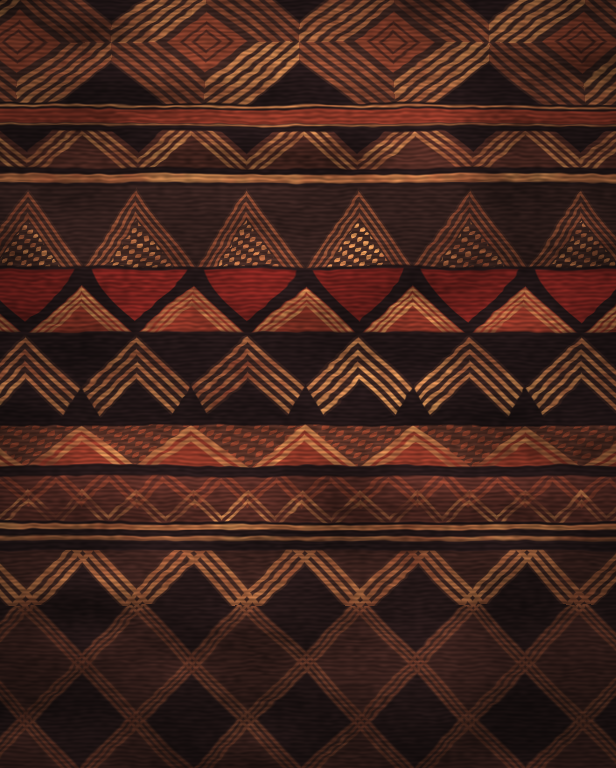
A WebGL 1 fragment shader for this pattern:

```glsl
precision highp float;
// Woven cloth in bands: diamonds, chevrons, dotted triangles and a lattice.
// Each band folds x around its repeat and stripes a slanted distance; warped
// coordinates, fine ribs, noise and uneven light make it look worn.
uniform vec2 u_resolution;
#define PITCH 0.1445
#define PHASE 0.179
#define TOP_PITCH 0.245
#define TOP_PHASE 0.27
#define RIBS 180.0
#define WEAR 0.6
#define GOLD vec3(0.67, 0.45, 0.26)
#define RUST vec3(0.45, 0.20, 0.13)
#define RED vec3(0.37, 0.10, 0.085)
#define BROWN vec3(0.22, 0.13, 0.105)
#define DARK vec3(0.105, 0.066, 0.068)

float hash(vec2 p) {
  vec3 q = fract(p.xyx * 0.1031);
  q += dot(q, q.yzx + 33.33);
  return fract((q.x + q.y) * q.z);
}
float noise(vec2 p) {
  vec2 i = floor(p), f = fract(p);
  f = f * f * (3.0 - 2.0 * f);
  return mix(mix(hash(i), hash(i + vec2(1, 0)), f.x),
             mix(hash(i + vec2(0, 1)), hash(i + vec2(1, 1)), f.x), f.y);
}
float fill(float d) {
  float soft = max(0.0016, 0.8 / u_resolution.y);
  return 1.0 - smoothstep(-soft, soft, d);
}
float bar(float y, float middle, float halfWidth) { return fill(abs(y - middle) - halfWidth); }

// Parallel stripes from lo to hi, each covering a share of its period
float stripes(float d, float lo, float hi, float period, float share) {
  float s = abs(fract((d - lo) / period) - 0.5) - 0.5 * share;
  return fill(s * period) * fill(max(lo - d, d - hi));
}
float checker(vec2 p, vec2 cell) {
  vec2 s = sin(3.14159 * p / cell);
  return smoothstep(0.0, 0.5, s.x * s.y);
}

vec3 diamonds(vec2 p, vec3 yarn, float worn) {
  vec2 q = vec2((fract((p.x - TOP_PHASE) / TOP_PITCH + 0.5) - 0.5) * TOP_PITCH, p.y - 0.055);
  float d = abs(q.x) * 0.8 + abs(q.y);
  float side = step(0.0, q.x * q.y);
  vec3 c = mix(DARK, BROWN, fill(d - 0.125) * 0.7);
  vec3 thread = mix(RUST, yarn, 0.25 + 0.6 * side);
  c = mix(c, thread, stripes(d, 0.049, 0.125, 0.0152, 0.55) * mix(0.35 + 0.6 * worn, 0.9, side));
  c = mix(c, RUST, fill(d - 0.041) * 0.8);
  return mix(c, DARK, stripes(d, 0.008, 0.032, 0.012, 0.35) * 0.6);
}

vec3 lattice(vec2 p, float u, vec3 yarn) {
  float rise = (p.y - 0.788) / (1.04 * PITCH);
  vec2 s = vec2(u + rise, u - rise), d = (fract(s + 0.5) - 0.5) * PITCH;
  float top = 1.0 - smoothstep(0.775, 0.805, p.y);
  float w = mix(0.014, 0.023, step(p.y, 0.788)), period = w * 0.6667;
  float strand = max(stripes(d.x, -w, w, period, 0.55), stripes(d.y, -w, w, period, 0.55));
  float odd = mod(floor(s.x) + floor(s.y), 2.0);
  vec3 c = mix(DARK, mix(BROWN, RED, 0.1), 0.1 + 0.55 * odd);
  c = mix(c, BROWN, fill(min(abs(d.x), abs(d.y)) - w) * 0.7);
  return mix(c, mix(RUST, yarn, 0.3 + 0.4 * top), strand * mix(0.45, 0.85, top));
}

vec3 cloth(vec2 p, float worn) {
  float y = p.y, u = (p.x - PHASE) / PITCH, e;
  float ax = abs(fract(u + 0.5) - 0.5) * PITCH, bx = 0.5 * PITCH - ax;  // motif, gap
  float cx = abs(fract(2.0 * u + 0.5) - 0.5) * PITCH * 0.5;
  float tint = hash(vec2(floor(u + 0.5), floor(y * 9.0)));
  vec3 yarn = mix(mix(RUST, BROWN, 0.25), GOLD, clamp(0.2 * tint + 1.3 * worn - 0.2, 0.0, 1.0));
  vec3 c = mix(DARK, BROWN, 0.4);
  if (y < 0.15) c = diamonds(p, yarn, worn);
  else if (y < 0.23) {            // striped V row
    e = 0.85 * ax + y - 0.219;
    c = mix(mix(BROWN, RED, 0.15), DARK, fill(e + 0.02));
    c = mix(c, yarn, stripes(e, -0.014, 0.022, 0.012, 0.5) * 0.9);
  } else if (y < 0.349) {         // dotted triangles
    e = y - 0.245 - 1.4 * ax;
    c = mix(c, BROWN, fill(-e) * 0.6);
    c = mix(c, mix(RUST, yarn, 0.35), stripes(e, 0.0, 0.042, 0.014, 0.45) * 0.7);
    c = mix(c, yarn, fill(0.042 - e) * checker(p + 0.2 * p.yx, vec2(0.0085, 0.0065)));
  } else if (y < 0.434) {         // rounded shields over capped triangles
    e = 0.062 * (1.0 - pow(max(y - 0.349, 0.0) / 0.07, 1.4));
    c = mix(DARK, RED * (0.85 + 0.3 * tint), fill(ax - e));
    e = y - 0.372 - 0.9 * bx;
    c = mix(c, mix(RED, RUST, 0.5), fill(-e));
    c = mix(c, yarn, stripes(e, 0.0, 0.028, 0.0093, 0.6));
  } else if (y < 0.55) {          // nested chevrons
    e = y - 0.434 - 0.95 * ax;
    c = mix(DARK, BROWN, fill(abs(e - 0.031) - 0.031) * 0.5);
    c = mix(c, yarn, stripes(e, 0.0, 0.062, 0.0155, 0.46) * 0.92);
    c = mix(c, DARK, fill(bx - 0.6 * (y - 0.503)));
  } else if (y < 0.612) {         // low triangles and checks
    e = y - 0.554 - 0.76 * bx;
    c = mix(BROWN, RUST, 0.2 + 0.7 * checker(p + 0.3 * p.yx, vec2(0.011, 0.007)));
    c = mix(c, mix(RED, RUST, 0.6), fill(-e));
    c = mix(c, yarn, stripes(e, -0.003, 0.024, 0.0135, 0.6));
  } else if (y < 0.69) {          // small crossed zigzag
    c = mix(BROWN, RED, 0.2);
    c = mix(c, RUST, stripes(0.664 - y - 0.9 * cx, 0.0, 0.026, 0.013, 0.5) * 0.6);
    c = mix(c, yarn, stripes(y - 0.634 - 0.95 * cx, 0.0, 0.024, 0.012, 0.45) * worn * 1.2);
  } else c = lattice(p, u, yarn);
  // Dark seams, then the cords laid on them
  float seam = bar(y, 0.153, 0.018) + bar(y, 0.230, 0.011) + bar(y, 0.349, 0.002)
    + bar(y, 0.434, 0.002) + bar(y, 0.550, 0.004) + bar(y, 0.613, 0.007) + bar(y, 0.698, 0.019);
  c = mix(c, DARK, min(seam, 1.0));
  c = mix(c, mix(RED, RUST, 0.6), bar(y, 0.152, 0.009));
  float cord = bar(y, 0.139, 0.0015) + bar(y, 0.163, 0.001) + bar(y, 0.232, 0.0055)
    + bar(y, 0.686, 0.0035) + bar(y, 0.701, 0.003) * 0.8;
  return mix(c, mix(RUST, GOLD, 0.2 + 0.8 * worn), cord * 0.9);
}

void main() {
  vec2 p = vec2(gl_FragCoord.x, u_resolution.y - gl_FragCoord.y) / u_resolution.y;
  vec2 wobble = vec2(noise(p * 15.0), noise(p * 15.0 + 40.0)) - 0.5;
  vec2 q = p + wobble * vec2(0.009, 0.004) + 0.002 * (noise(p * vec2(70, 150)) - 0.5);
  float worn = 0.55 * noise(p * 13.0 + 5.0) + 0.45 * noise(p * vec2(60, 110));
  vec3 c = cloth(q, worn);
  // Ribs, faded patches and light that falls off toward the edges
  c *= 1.0 + 0.13 * sin(6.28318 * (q.y * RIBS + 0.5 * noise(p * 30.0)));
  c *= 1.0 + 0.3 * (noise(p * vec2(110, 260)) - 0.5) + WEAR * (noise(p * vec2(9, 24)) - 0.5);
  vec2 r = gl_FragCoord.xy / u_resolution - vec2(0.5, 0.56);
  gl_FragColor = vec4(c * mix(1.1, 0.68, smoothstep(0.08, 0.42, dot(r, r))) + 0.008, 1.0);
}
```
